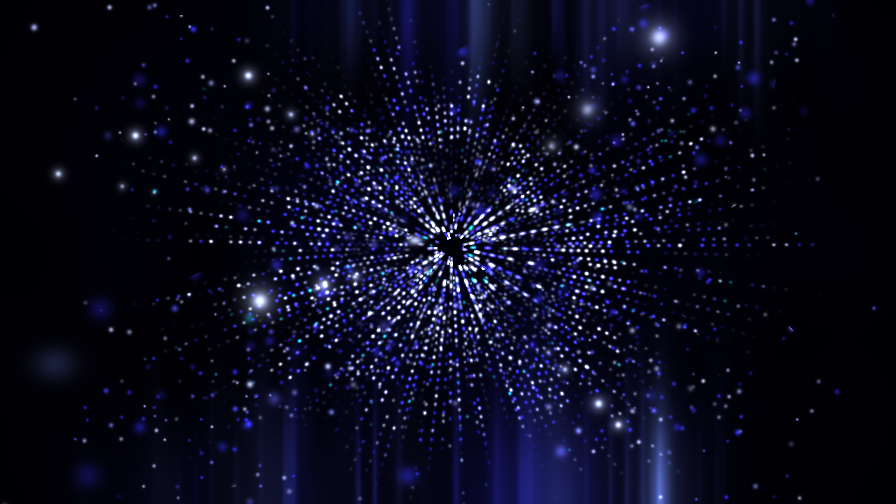
Write a Shadertoy shader that draws this background.

```glsl
// A burst of star dots flying out of the centre of a dark blue space.
// Polar cells make the rays, jittered grids the loose sparks and soft bokeh,
// short chains of glows the large lights, and column noise the light curtains.

const float TAU = 6.28319;
const vec3 NIGHT = vec3(0.0, 0.0, 0.016);
const vec3 BLUE = vec3(0.19, 0.17, 0.92);
const vec3 PALE = vec3(0.78, 0.83, 1.0);
const vec3 TEAL = vec3(0.10, 0.62, 0.75);
const vec3 STEEL = vec3(0.24, 0.30, 0.52);

float hash(vec2 p) {
    return fract(sin(dot(p, vec2(127.1, 311.7))) * 43758.55);
}

float noise(vec2 p) {
    vec2 i = floor(p), f = fract(p);
    f = f * f * (3.0 - 2.0 * f);
    return mix(mix(hash(i), hash(i + vec2(1, 0)), f.x),
               mix(hash(i + vec2(0, 1)), hash(i + vec2(1, 1)), f.x), f.y);
}

float spot(vec2 d, vec2 size) {
    d /= size;
    return exp(-dot(d, d));
}

vec3 starColor(float pick, float whiteness) {
    vec3 c = mix(BLUE, PALE, smoothstep(0.75, 0.25, pick - whiteness));
    return pick > 0.96 ? TEAL : c;
}

// Dots spaced along rays; their spacing widens with the radius
vec3 rayDots(vec2 p, float rays, float steps, vec2 range, vec2 size, float seed) {
    float r = length(p);
    float turn = (atan(p.y, p.x) / TAU + 0.5) * rays;
    float ray = floor(turn);
    float phase = hash(vec2(ray, seed));
    float cell = floor(pow(r, 0.6) * steps + phase);
    float dotRadius = pow(max(cell + 0.5 - phase, 0.0) / steps, 1.0 / 0.6);
    float across = (fract(turn) - 0.5 - 0.4 * (phase - 0.5)) * TAU * r / rays;
    vec2 id = vec2(ray + seed, cell);

    float ellipse = length(p * vec2(0.74, 1.12));
    float reach = range.y * (0.55 + 0.7 * hash(vec2(ray, seed + 3.0)));
    float start = range.x * (0.5 + hash(vec2(ray, seed + 7.0)));
    float fade = smoothstep(reach, reach * 0.45, ellipse) * smoothstep(start * 0.8, start, r);
    float patches = 0.25 + 1.3 * smoothstep(0.25, 0.75, noise(p * 7.0 + seed));
    float power = step(hash(id), 0.72) * (0.35 + 0.9 * hash(id + 5.0));
    vec3 color = starColor(hash(id + 9.0), 0.35 * exp(-r * 7.0) - 0.08);
    return color * spot(vec2(r - dotRadius, across), size) * fade * patches * power;
}

// One random spark per grid cell, kept with the given probability
vec3 scatter(vec2 p, float cells, float size, float density, float whiteness, float seed) {
    vec2 id = floor(p * cells) + seed;
    vec2 place = 0.25 + 0.5 * vec2(hash(id), hash(id + 17.0));
    vec2 d = (fract(p * cells) - place) / cells;
    float s = size * (0.7 + 0.6 * hash(id + 31.0));
    float power = step(hash(id + 47.0), density) * (0.3 + 0.8 * hash(id + 53.0));
    return starColor(hash(id + 61.0), whiteness) * spot(d, vec2(s)) * power;
}

// A bright core inside a wide halo
vec3 glow(vec2 p, vec2 at, float size, vec3 color) {
    vec2 d = p - at;
    return color * (0.9 * spot(d, vec2(size * 0.55)) + 0.38 * spot(d, vec2(size * 1.4)));
}

// Three lights that shrink and draw closer together toward the end
vec3 lightChain(vec2 p, vec2 from, vec2 to, float size, vec3 color) {
    vec3 sum = vec3(0);
    for (int i = 0; i < 3; i++) {
        float shrink = exp2(-float(i));
        sum += glow(p, mix(from, to, 1.333 * (1.0 - shrink)), size * sqrt(shrink), color * (0.4 + 0.6 * shrink));
    }
    return sum;
}

// Vertical streaks that fade away from one edge
vec3 curtain(float x, float height, float reach, vec2 span, float seed) {
    float broad = noise(vec2(x * 9.0, seed));
    float fine = noise(vec2(x * 62.0, seed + 4.0));
    float length01 = reach * (0.55 + 0.7 * noise(vec2(x * 24.0, seed + 8.0)));
    float fade = smoothstep(length01, 0.0, height);
    float inside = smoothstep(span.x - 0.12, span.x + 0.12, x) * smoothstep(span.y + 0.12, span.y - 0.12, x);
    vec3 tint = mix(BLUE * 0.6, STEEL, noise(vec2(x * 14.0, seed + 12.0)));
    return tint * fade * inside * (0.12 + 0.5 * broad * broad + 0.75 * pow(fine, 4.0));
}

void mainImage(out vec4 fragColor, in vec2 fragCoord) {
    vec2 p = (fragCoord - 0.5 * iResolution.xy) / iResolution.y;
    vec2 q = p - vec2(0.008, 0.01);
    float pixel = 0.8 / iResolution.y;
    float r = length(q);

    // Dark space and a faint cloudy haze
    float cloud = noise(p * 6.0 + 3.0);
    vec3 col = NIGHT + vec3(0.012, 0.014, 0.085) * cloud * exp(-3.5 * r * r);

    // Curtains from the lower and upper edges, with a few wider beams
    float low = p.y + 0.5, high = 0.5 - p.y;
    col += 0.62 * curtain(p.x, low, 0.36, vec2(-0.7, 0.5), 2.0);
    col += 0.50 * curtain(p.x, high, 0.28, vec2(-0.3, 0.72), 21.0);
    col += STEEL * 0.85 * spot(vec2(p.x - 0.42, low), vec2(0.022, 0.20));
    col += BLUE * 0.22 * spot(vec2(p.x - 0.17, low), vec2(0.11, 0.17));
    col += STEEL * 0.5 * spot(vec2(p.x - 0.06, high), vec2(0.018, 0.19));
    col += BLUE * 0.3 * spot(vec2(p.x + 0.08, high), vec2(0.016, 0.19));

    // Rays of dots, with longer dashes at the heart
    vec2 dotSize = max(vec2(0.0034, 0.0029), vec2(pixel));
    col += 1.25 * rayDots(q, 118.0, 62.0, vec2(0.15, 0.50), dotSize, 11.0);
    col += 1.15 * rayDots(q, 79.0, 56.0, vec2(0.10, 0.54), dotSize, 37.0);
    col += 1.5 * rayDots(q, 31.0, 36.0, vec2(0.03, 0.22), dotSize * vec2(1.7, 1.0), 71.0);

    // Loose sparks and bokeh along two crossing diagonals
    float diagonal = abs(p.y) - 0.62 * abs(p.x);
    float band = exp(-diagonal * diagonal * 28.0) * smoothstep(0.95, 0.5, r);
    float rising = smoothstep(-0.08, 0.1, p.x * p.y);
    float fine = max(0.0032, pixel);
    col += 0.9 * scatter(p, 44.0, fine, 0.36 * band, -0.05, 5.0);
    col += 0.9 * scatter(p + 0.37, 25.0, fine * 1.5, 0.32 * band + 0.03, 0.0, 83.0);
    col += 0.5 * scatter(p + 0.11, 19.0, 0.010, band * (0.12 + 0.3 * rising), -0.5, 29.0);

    // Large lights lined up toward the centre
    col += lightChain(p, vec2(0.419, 0.426), vec2(0.206, 0.211), 0.027, PALE * 0.78);
    col += lightChain(p, vec2(-0.373, -0.097), vec2(-0.183, -0.049), 0.024, PALE);
    col += lightChain(p, vec2(0.299, -0.301), vec2(0.199, -0.199), 0.012, PALE);
    col += lightChain(p, vec2(-0.396, 0.350), vec2(-0.269, 0.234), 0.012, PALE);
    col += lightChain(p, vec2(-0.620, 0.231), vec2(-0.444, 0.164), 0.011, PALE);
    col += lightChain(p, vec2(-0.773, 0.155), vec2(-0.583, 0.118), 0.010, PALE * 0.8);
    col += glow(p, vec2(0.338, -0.343), 0.010, PALE);
    col += PALE * spot(p - vec2(-0.065, 0.023), vec2(0.013, 0.008));

    // Dim out-of-focus lights at the left and below
    col += STEEL * 0.4 * spot(p - vec2(-0.78, -0.222), vec2(0.042, 0.032));
    col += BLUE * 0.3 * spot(p - vec2(-0.69, -0.113), vec2(0.022));
    col += BLUE * 0.25 * spot(p - vec2(-0.715, -0.444), vec2(0.025));
    col += BLUE * 0.45 * spot(p - vec2(-0.08, -0.444), vec2(0.018));

    fragColor = vec4(min(col, 1.0), 1.0);
}
```
